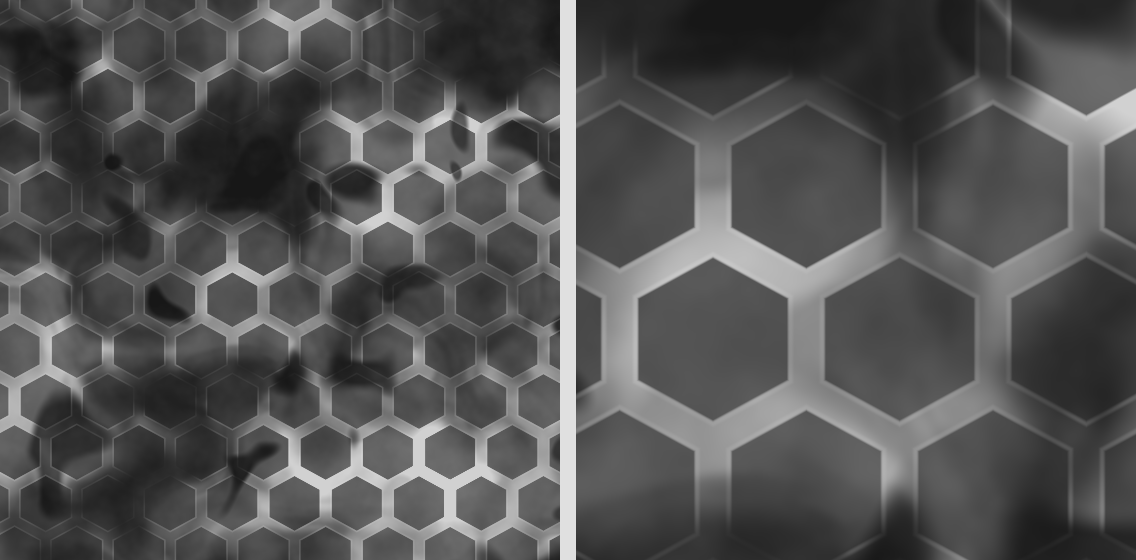
Left: the whole. Right: its middle third, enlarged.
This pattern is drawn by a three.js fragment shader. Its source:

```glsl
// Worn grey honeycomb: dark hexagonal cells, thin pale rims and a cloudy, stained gutter.
varying vec2 vUv;

const vec2 CELLS = vec2(9.0, 11.0);            // cells across, rows up
const vec2 LATTICE = vec2(1.0, 1.7320508);     // period of two staggered rows
const vec2 FIRST_CENTRE = vec2(0.234, 0.097);
const float RIM_INNER = 0.404;                 // distances from the cell centre
const float RIM_OUTER = 0.428;
const float SOFT = 0.011;

float hash(vec2 p) {
  vec3 q = fract(p.xyx * 0.1031);
  q += dot(q, q.yzx + 33.33);
  return fract((q.x + q.y) * q.z);
}

float valueNoise(vec2 p) {
  vec2 i = floor(p);
  vec2 f = fract(p);
  vec2 u = f * f * f * (f * (f * 6.0 - 15.0) + 10.0);
  float low = mix(hash(i), hash(i + vec2(1.0, 0.0)), u.x);
  float high = mix(hash(i + vec2(0.0, 1.0)), hash(i + vec2(1.0, 1.0)), u.x);
  return mix(low, high, u.y);
}

float clouds(vec2 p) {
  float sum = 0.0;
  float weight = 0.5;
  for (int i = 0; i < 4; i++) {
    sum += weight * valueNoise(p);
    p = mat2(1.6, 1.2, -1.2, 1.6) * p + 7.3;
    weight *= 0.5;
  }
  return sum / 0.9375;
}

vec2 warp(vec2 p, float amount) {
  vec2 shift = vec2(valueNoise(p * 1.7 + 3.1), valueNoise(p * 1.7 + 19.4));
  return p + amount * (shift - 0.5);
}

// Scattered soft-edged stains; 1 is the darkest
float stains(vec2 p, float density) {
  vec2 home = floor(p);
  float cover = 0.0;
  for (int y = -1; y <= 1; y++) {
    for (int x = -1; x <= 1; x++) {
      vec2 id = home + vec2(float(x), float(y));
      vec2 centre = id + vec2(hash(id + 11.0), hash(id + 47.0));
      float radius = mix(0.2, 0.55, hash(id + 83.0));
      float spot = 1.0 - smoothstep(radius * 0.5, radius, length(p - centre));
      float present = step(hash(id + 29.0), density);
      cover = max(cover, spot * present * mix(0.55, 1.0, hash(id + 61.0)));
    }
  }
  return cover;
}

// Distance from the nearest cell centre, 0.5 on the shared border
float hexDistance(vec2 p) {
  vec2 a = mod(p + 0.5 * LATTICE, LATTICE) - 0.5 * LATTICE;
  vec2 b = mod(p, LATTICE) - 0.5 * LATTICE;
  vec2 g = abs(dot(a, a) < dot(b, b) ? a : b);
  return max(g.x, dot(g, vec2(0.5, 0.8660254)));
}

void main() {
  // Honeycomb, slightly squashed to fit whole rows
  vec2 p = vUv * CELLS * vec2(1.0, 0.8660254) - FIRST_CENTRE;
  float d = hexDistance(p);
  float gutterMask = smoothstep(RIM_INNER - SOFT, RIM_INNER + SOFT, d);
  float rimMask = gutterMask * (1.0 - smoothstep(RIM_OUTER - SOFT, RIM_OUTER + SOFT, d));

  // Uneven light and stains shared by cells and gutters
  float light = smoothstep(0.22, 0.76, clouds(warp(vUv * 4.2 + 5.0, 0.8)));
  float dirt = stains(warp(vUv * 6.5 + 2.0, 0.9), 0.4);
  float wear = light * (1.0 - 0.8 * dirt);
  float mottle = clouds(vUv * 15.0 + 31.0) - 0.5;

  // Cell faces
  float face = mix(0.14, 0.40, wear) + 0.13 * mottle - 0.05 * dirt;

  // Gutter, with bright worn patches
  float patches = smoothstep(0.55, 0.85, valueNoise(warp(vUv * 11.0 + 13.0, 0.7)));
  float gutter = mix(0.14, 0.72, pow(wear, 1.35)) + 0.16 * mottle - 0.05 * dirt;
  gutter += 0.2 * patches * wear;

  // Rim fades in dark places and merges with bright gutters
  float rimBreaks = mix(0.35, 1.0, valueNoise(vUv * 38.0 + 71.0));
  float rim = gutter + 0.17 * rimBreaks * smoothstep(0.0, 0.35, wear) * (1.0 - 0.8 * wear);

  float tone = mix(mix(face, gutter, gutterMask), rim, rimMask);
  gl_FragColor = vec4(vec3(clamp(tone, 0.09, 0.82)), 1.0);
}
```
